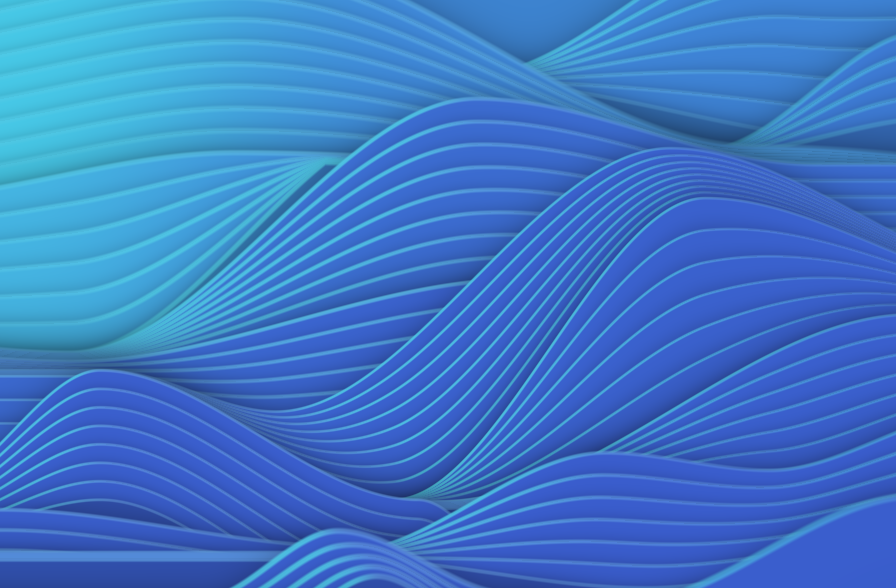
A Shadertoy shader for this background:

```glsl
const vec3 DEEP_BLUE = vec3(0.22, 0.35, 0.78);
const vec3 CYAN = vec3(0.27, 0.77, 0.88);
const vec3 RIM_CYAN = vec3(0.31, 0.79, 0.90);
const vec3 RIM_BLUE = vec3(0.40, 0.61, 0.89);
const float FOLD_SHADE = 0.15;
const float CAST_SHADE = 0.20;
const float CAST_REACH = 0.025;
const float RIM_STRENGTH = 0.88;

// Smooth curve through four crests or troughs
float wave(float x, vec4 at, vec4 height) {
    return height.x
        + (height.y - height.x) * smoothstep(at.x, at.y, x)
        + (height.z - height.y) * smoothstep(at.y, at.z, x)
        + (height.w - height.z) * smoothstep(at.z, at.w, x);
}

// Sheet of folds blended from an upper to a lower curve
// look: fold count, cyan haze, rim half width
void sheet(inout vec3 color, vec2 p, vec4 topAt, vec4 topY,
           vec4 lowAt, vec4 lowY, vec3 look) {
    const float STEP = 0.004;
    float pixel = 1.0 / iResolution.y;
    float top = wave(p.x, topAt, topY);
    float low = wave(p.x, lowAt, lowY);
    float gap = max(top - low, 0.012);
    float depth = (top - p.y) / gap;

    // Slope of the fold passing through this point
    float topSlope = (wave(p.x + STEP, topAt, topY) - top) / STEP;
    float lowSlope = (wave(p.x + STEP, lowAt, lowY) - low) / STEP;
    float slope = mix(topSlope, lowSlope, clamp(depth, 0.0, 1.0));
    float flatten = inversesqrt(1.0 + slope * slope);

    // Soft shadow on the sheets behind
    float inside = (top - p.y) * inversesqrt(1.0 + topSlope * topSlope);
    color *= 1.0 - CAST_SHADE * exp(-max(-inside, 0.0) / CAST_REACH);

    // Body colour, darker toward the next fold
    float fold = depth * look.x;
    float haze = look.y * (1.0 - 0.6 * smoothstep(0.0, 0.75, p.x));
    vec3 body = mix(DEEP_BLUE, CYAN, haze);
    float inFold = fract(clamp(fold, 0.0, look.x - 0.001));
    body *= 1.03 - FOLD_SHADE * inFold * inFold * inFold;
    float edge = max(pixel, look.z * 0.5);
    color = mix(color, body, smoothstep(-edge, edge, inside));

    // Bright rims along the folds
    float nearest = clamp(floor(fold + 0.5), 0.0, look.x);
    float d = abs(fold - nearest) * gap / look.x * flatten;
    float rim = 1.0 - smoothstep(look.z * 0.3, look.z + pixel, d);
    float fade = 1.0 - 0.45 * smoothstep(0.7, 1.5, p.x);
    fade *= mix(0.65, 1.0, smoothstep(-0.3, 0.5, slope));
    vec3 rimColor = mix(RIM_BLUE, RIM_CYAN, smoothstep(-0.2, 0.6, slope));
    rimColor = mix(rimColor, RIM_CYAN, clamp(haze, 0.0, 1.0));
    color = mix(color, rimColor, rim * fade * RIM_STRENGTH);
}

void mainImage(out vec4 fragColor, in vec2 fragCoord) {
    vec2 p = fragCoord / iResolution.y;
    p.x *= 1.524 * iResolution.y / iResolution.x;
    vec3 color = mix(DEEP_BLUE, CYAN, 0.4);

    // Curves shared by neighbouring sheets
    vec4 ridgeAt = vec4(-0.2, 0.4, 1.3, 2.0);
    vec4 ridgeY = vec4(0.66, 0.74, 0.70, 0.68);
    vec4 seamAt = vec4(-0.2, 0.12, 0.89, 1.5);
    vec4 seamY = vec4(0.40, 0.385, 0.525, 0.50);
    vec4 swellAt = vec4(0.18, 0.67, 1.20, 1.79);
    vec4 swellY = vec4(0.36, 0.15, 0.663, 0.50);
    vec4 flankAt = vec4(0.2, 0.75, 1.55, 2.0);
    vec4 flankY = vec4(0.12, 0.147, 0.465, 0.50);

    // Distant hazy slopes
    sheet(color, p, vec4(0.6, 0.8, 1.35, 2.0), vec4(0.85, 0.87, 1.12, 1.15),
          vec4(0.6, 0.8, 1.5, 2.0), vec4(0.84, 0.86, 0.76, 0.70), vec3(7.0, 0.9, 0.004));
    sheet(color, p, vec4(1.1, 1.2, 1.57, 2.0), vec4(0.74, 0.745, 0.945, 0.90),
          vec4(1.1, 1.2, 1.6, 2.0), vec4(0.73, 0.735, 0.80, 0.78), vec3(4.0, 0.7, 0.005));
    sheet(color, p, vec4(-0.3, 0.4, 1.29, 2.0), vec4(0.98, 1.08, 0.75, 0.70),
          ridgeAt, ridgeY, vec3(9.0, 0.98, 0.006));
    sheet(color, p, ridgeAt, ridgeY,
          vec4(-0.3, 0.12, 0.72, 1.4), vec4(0.41, 0.40, 0.80, 0.80), vec3(6.0, 0.8, 0.005));

    // Central hill and its lower folds
    sheet(color, p, vec4(-0.2, 0.12, 0.81, 1.39), vec4(0.42, 0.40, 0.832, 0.72),
          seamAt, seamY, vec3(8.0, 0.36, 0.0038));
    sheet(color, p, seamAt, seamY,
          vec4(-0.2, 0.0, 0.48, 1.1), vec4(0.38, 0.37, 0.295, 0.34), vec3(5.0, 0.15, 0.0035));

    // Great wave on the right
    sheet(color, p, vec4(0.18, 0.47, 1.14, 1.79), vec4(0.37, 0.30, 0.748, 0.52),
          swellAt, swellY, vec3(8.0, 0.12, 0.002));
    sheet(color, p, swellAt, swellY, flankAt, flankY, vec3(6.0, 0.12, 0.002));
    sheet(color, p, flankAt, flankY,
          vec4(0.3, 0.8, 1.31, 1.71), vec4(0.12, 0.147, 0.20, 0.31), vec3(6.0, 0.08, 0.0025));

    // Near hills along the bottom
    sheet(color, p, vec4(-0.12, 0.17, 0.71, 1.0), vec4(0.17, 0.37, 0.15, -0.1),
          vec4(-0.12, 0.17, 0.66, 1.0), vec4(0.09, 0.15, -0.07, -0.2), vec3(7.0, 0.03, 0.0022));
    sheet(color, p, vec4(-0.2, 0.0, 0.6, 1.0), vec4(0.135, 0.133, 0.07, 0.0),
          vec4(-0.2, 0.0, 0.6, 1.0), vec4(0.06, 0.03, -0.02, -0.1), vec3(3.0, 0.03, 0.0035));
    sheet(color, p, vec4(0.58, 1.03, 1.31, 1.67), vec4(0.06, 0.23, 0.20, 0.30),
          vec4(0.58, 1.1, 1.5, 1.8), vec4(0.05, 0.0, 0.05, 0.08), vec3(6.0, 0.03, 0.0035));
    sheet(color, p, vec4(0.34, 0.575, 0.87, 1.2), vec4(-0.02, 0.097, -0.01, -0.1),
          vec4(0.42, 0.64, 0.87, 1.2), vec4(-0.1, 0.02, -0.1, -0.2), vec3(4.0, 0.05, 0.006));
    sheet(color, p, vec4(1.05, 1.56, 2.0, 2.5), vec4(-0.03, 0.157, 0.1, 0.0),
          vec4(1.2, 1.6, 2.0, 2.5), vec4(-0.3, -0.1, -0.2, -0.3), vec3(1.0, 0.05, 0.008));

    fragColor = vec4(color, 1.0);
}
```
